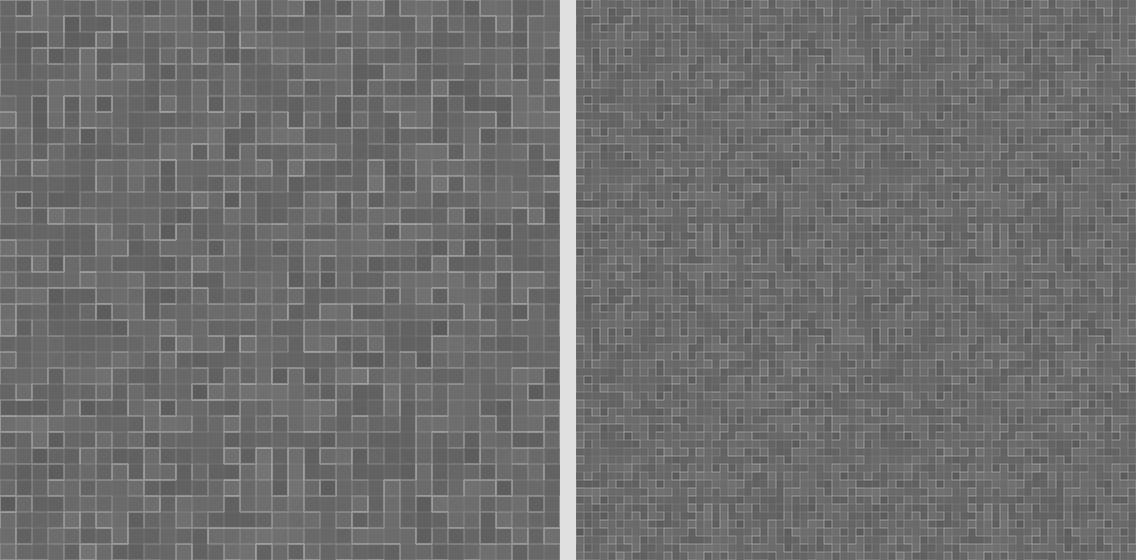
Left: one tile. Right: repeated 2 by 2.
This texture is drawn by a Shadertoy shader. Its source:

```glsl
// A seamless 35 by 35 grid of grey squares separated by thin pale lines.
// Each square gets a hashed shade; a line brightens with the contrast between
// the two squares it divides, so similar neighbours merge into larger shapes.

#define CELLS 35.0          // squares across and down
#define LINE_WIDTH 0.055    // in squares
#define DARK_GREY 0.358
#define LIGHT_GREY 0.452
#define LINE_GREY 0.86
#define FAINTEST_LINE 0.06
#define FULL_CONTRAST 0.52  // shade difference that gives the brightest line
#define LINE_VARIATION 0.25 // share of line strength that is random
#define CLOUD_CELLS 7.0     // whole number of soft noise cells per tile
#define CLOUD_AMOUNT 0.014

float hash(vec2 p) {
    vec3 q = fract(p.xyx * vec3(0.1031, 0.1030, 0.0973));
    q += dot(q, q.yzx + 33.33);
    return fract((q.x + q.y) * q.z);
}

// Dot product of a wrapped lattice gradient with the offset from its corner
float cornerSlope(vec2 corner, vec2 offset) {
    float angle = 6.28319 * hash(mod(corner, CLOUD_CELLS) + 211.0);
    return dot(vec2(cos(angle), sin(angle)), offset);
}

float gradientNoise(vec2 p) {
    vec2 i = floor(p), f = fract(p);
    vec2 u = f * f * f * (f * (f * 6.0 - 15.0) + 10.0);
    vec2 e = vec2(1.0, 0.0);
    float low = mix(cornerSlope(i, f), cornerSlope(i + e, f - e), u.x);
    float high = mix(cornerSlope(i + e.yx, f - e.yx),
                     cornerSlope(i + e.xx, f - e.xx), u.x);
    return mix(low, high, u.y);
}

// Shade of a square from 0 to 1, with the middle greys most common
float cellShade(vec2 cell) {
    vec2 id = mod(cell, CELLS);
    return mix(hash(id + 17.0), hash(id + 93.0), 0.3);
}

// Brightness of the line between two adjoining squares
float lineStrength(vec2 cell, vec2 neighbour) {
    float contrast = abs(cellShade(cell) - cellShade(neighbour));
    float outline = smoothstep(0.0, FULL_CONTRAST, contrast);
    float variation = hash(mod(cell + neighbour, 2.0 * CELLS) + 331.0);
    return mix(FAINTEST_LINE, 1.0, mix(outline, variation, LINE_VARIATION));
}

// Share of a pixel covered by a line whose centre lies at the given distance
float lineCoverage(float distance, float pixel) {
    float halfLine = 0.5 * LINE_WIDTH;
    float nearEnd = max(distance - 0.5 * pixel, -halfLine);
    float farEnd = min(distance + 0.5 * pixel, halfLine);
    return max(farEnd - nearEnd, 0.0) / pixel;
}

void mainImage(out vec4 fragColor, in vec2 fragCoord) {
    vec2 uv = fragCoord / iResolution.xy;
    vec2 grid = uv * CELLS;
    vec2 pixel = CELLS / iResolution.xy;
    vec2 cell = floor(grid);
    vec2 local = fract(grid) - 0.5;

    // Square fill with faint, broad shading
    float grey = mix(DARK_GREY, LIGHT_GREY, cellShade(cell));
    grey += CLOUD_AMOUNT * gradientNoise(uv * CLOUD_CELLS);

    // Nearest upright and level lines
    vec2 side = mix(vec2(-1.0), vec2(1.0), step(0.0, local));
    vec2 edgeDistance = 0.5 - abs(local);
    float upright = lineStrength(cell, cell + vec2(side.x, 0.0))
                  * lineCoverage(edgeDistance.x, pixel.x);
    float level = lineStrength(cell, cell + vec2(0.0, side.y))
                * lineCoverage(edgeDistance.y, pixel.y);

    grey = mix(grey, LINE_GREY, max(upright, level));
    fragColor = vec4(vec3(grey), 1.0);
}
```
